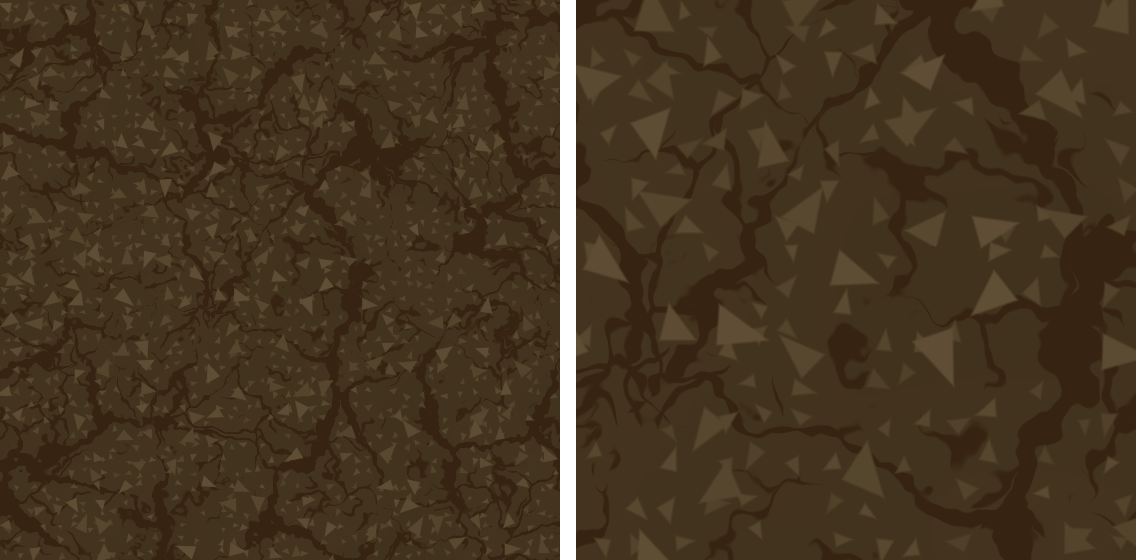
Left, the full canvas; right, a detail of the centre.
Write a WebGL 1 fragment shader that draws this texture.

```glsl
precision highp float;
// Dry brown soil: branching dark cracks between patches of small angular grit.

uniform vec2 u_resolution;

const vec3 SOIL = vec3(0.26, 0.20, 0.12);
const vec3 CRACK = vec3(0.21, 0.138, 0.066);
const vec3 GRIT_DULL = vec3(0.305, 0.245, 0.155);
const vec3 GRIT_PALE = vec3(0.375, 0.31, 0.21);
const float TAU = 6.28319;

vec2 hash2(vec2 p) {
  vec3 q = fract(vec3(p.xyx) * vec3(0.1031, 0.1030, 0.0973));
  q += dot(q, q.yzx + 33.33);
  return fract((q.xx + q.yz) * q.zy);
}

float cornerSlope(vec2 cell, vec2 offset) {
  float angle = TAU * hash2(cell).x;
  return dot(vec2(cos(angle), sin(angle)), offset);
}

// Gradient noise, roughly -0.6 to 0.6
float gradientNoise(vec2 p) {
  vec2 i = floor(p), f = fract(p);
  vec2 u = f * f * f * (f * (f * 6.0 - 15.0) + 10.0);
  vec2 e = vec2(1.0, 0.0);
  float low = mix(cornerSlope(i, f), cornerSlope(i + e, f - e), u.x);
  float high = mix(cornerSlope(i + e.yx, f - e.yx), cornerSlope(i + 1.0, f - 1.0), u.x);
  return mix(low, high, u.y);
}

vec2 noisePair(vec2 p) {
  return vec2(gradientNoise(p + 31.0), gradientNoise(p + 87.0));
}

// Distance to the nearest border between irregular cells
float cellBorder(vec2 p, float cells, float seed) {
  p = p * cells + seed;
  vec2 home = floor(p), nearest = vec2(0.0);
  float best = 8.0;
  for (int y = -1; y <= 1; y++) {
    for (int x = -1; x <= 1; x++) {
      vec2 cell = home + vec2(float(x), float(y));
      vec2 toSite = cell + hash2(cell) - p;
      float d = dot(toSite, toSite);
      if (d < best) { best = d; nearest = toSite; }
    }
  }
  float border = 8.0;
  for (int y = -2; y <= 2; y++) {
    for (int x = -2; x <= 2; x++) {
      vec2 cell = home + vec2(float(x), float(y));
      vec2 toSite = cell + hash2(cell) - p;
      vec2 between = toSite - nearest;
      if (dot(between, between) > 0.0001)
        border = min(border, dot(0.5 * (toSite + nearest), normalize(between)));
    }
  }
  return border / cells;
}

// Signed distance to the cracks, negative inside
float crackDistance(vec2 p) {
  vec2 bent = p + 0.06 * noisePair(p * 6.0) + 0.026 * noisePair(p * 19.0)
    + 0.013 * noisePair(p * 50.0) + 0.004 * noisePair(p * 110.0);
  float rough = gradientNoise(p * 85.0);
  float trunkWidth = 0.0056 * (1.0 + 2.8 * gradientNoise(p * 6.0 + 11.0) + 1.0 * rough);
  float trunk = cellBorder(bent, 5.5, 40.0) - trunkWidth;
  float branchMask = smoothstep(-0.25, 0.25, gradientNoise(p * 6.0 + 53.0));
  float branch = cellBorder(bent, 11.0, 70.0) - mix(-0.003, 0.0036, branchMask) - 0.0018 * rough;
  float wispMask = smoothstep(-0.05, 0.3, gradientNoise(p * 15.0 + 23.0));
  float wisp = abs(gradientNoise(bent * 24.0 + 5.0)) / 32.0 - mix(-0.003, 0.0025, wispMask);
  return min(trunk, min(branch, wisp));
}

// Uneven triangle bounded by three turned half-planes
float triangleDistance(vec2 p, float inradius, vec2 rnd) {
  float d = -1.0;
  for (int i = 0; i < 3; i++) {
    float side = float(i);
    float angle = TAU * (rnd.x + side / 3.0) + 0.2 * sin(TAU * rnd.y + side * 2.4);
    d = max(d, dot(p, vec2(cos(angle), sin(angle))));
  }
  return d - inradius;
}

// Centre of the closest grain in xy, signed distance to it in z
vec3 closestGrain(vec2 p, float cells, float inradius, float share) {
  vec2 home = floor(p * cells);
  vec3 closest = vec3(0.0, 0.0, 1.0);
  for (int y = -1; y <= 1; y++) {
    for (int x = -1; x <= 1; x++) {
      vec2 cell = home + vec2(float(x), float(y));
      vec2 centre = (cell + mix(vec2(0.2), vec2(0.8), hash2(cell + 19.0))) / cells;
      vec2 kind = hash2(cell + 137.0);
      float radius = inradius * mix(0.7, 1.15, kind.y);
      float d = triangleDistance(p - centre, radius, hash2(cell + 211.0));
      if (kind.x < share && d < closest.z) closest = vec3(centre, d);
    }
  }
  return closest;
}

float coverage(float d, float soft) {
  return 1.0 - smoothstep(-soft, soft, d);
}

// Lays one size of grit over the ground, only where the soil is whole
vec3 addGrit(vec3 ground, vec2 p, float cells, float inradius, float paleness, float soft) {
  vec3 grain = closestGrain(p, cells, inradius, 0.88);
  float whole = step(inradius * 0.65, crackDistance(grain.xy));
  float tone = clamp(paleness + 0.7 * (hash2(floor(grain.xy * 4096.0)).x - 0.5), 0.0, 1.0);
  return mix(ground, mix(GRIT_DULL, GRIT_PALE, tone), whole * coverage(grain.z, soft));
}

void main() {
  vec2 p = gl_FragCoord.xy / u_resolution.y;
  float soft = max(0.0011, 0.7 / u_resolution.y);
  vec3 color = SOIL * (1.0 + 0.05 * gradientNoise(p * 5.0));
  color = mix(color, CRACK, coverage(crackDistance(p), soft));
  color = addGrit(color, p, 42.0, 0.0035, 0.4, soft);
  color = addGrit(color, p, 25.0, 0.0077, 0.65, soft);
  gl_FragColor = vec4(color, 1.0);
}
```
